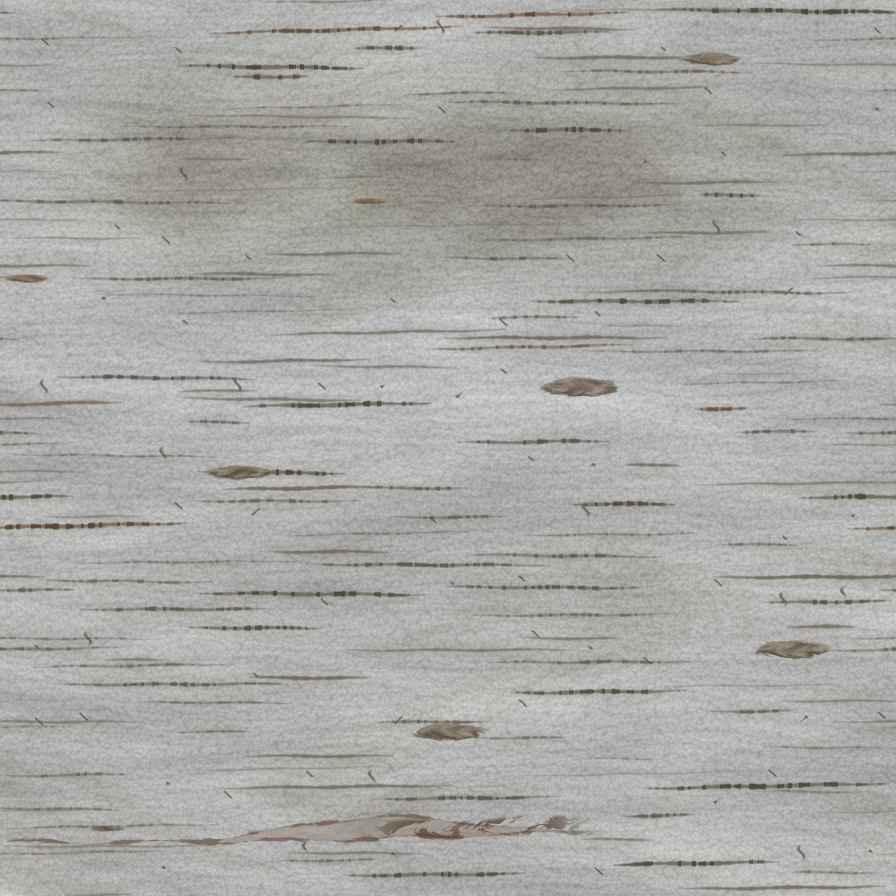
A WebGL 2 fragment shader for this texture:

```glsl
#version 300 es
precision highp float;
uniform vec2 u_resolution;
out vec4 outColor;

float hash(vec2 p) {
  return fract(sin(dot(p, vec2(127.1, 311.7))) * 43758.5);
}
// Cellular noise: distance to the nearest jittered point
float cellular(vec2 p) {
  float nearest = 2.0;
  for (int i = 0; i < 9; i++) {
    vec2 c = floor(p) + vec2(i % 3 - 1, i / 3 - 1);
    nearest = min(nearest, distance(p, c + vec2(hash(c), hash(c + 57.3))));
  }
  return nearest;
}
// Warped layered sines, roughly -0.8 to 0.8
float clouds(vec2 p) {
  float sum = 0.0, amp = 0.5;
  for (int i = 0; i < 5; i++) {
    p += 0.7 * sin(p.yx * 1.3 + float(i) * 2.1);
    sum += amp * sin(p.x + 1.7) * cos(p.y);
    p = mat2(0.8, 0.6, -0.6, 0.8) * p * 1.8;
    amp *= 0.65;
  }
  return sum;
}
float inside(float dist, float soft) {
  return 1.0 - smoothstep(-soft, soft, dist);
}

// Pale bark with fibres, grain and olive stains
vec3 bark(vec2 uv) {
  vec2 bent = uv + vec2(0.0, 0.004 * sin(uv.x * 17.0 + 3.0 * sin(uv.y * 23.0)));
  float fibre = cellular(bent * vec2(9.0, 130.0)) - 0.45;
  float fine = cellular(bent * vec2(90.0, 210.0) + 7.0) - 0.45;
  float grain = cellular(uv * mat2(0.8, 0.6, -0.6, 0.8) * 250.0) - 0.45;
  float tone = 0.055 * clouds(uv * vec2(6.0, 17.0)) + 0.03 * clouds(bent * vec2(5.0, 75.0));
  tone -= 0.06 * fibre + 0.075 * fine + 0.105 * grain;
  vec3 col = vec3(0.693, 0.693, 0.688) + tone;
  col += vec3(0.018, 0.023, 0.03) * exp(-pow((uv.y - 0.58) / 0.1, 2.0));
  float patches = 0.65 + 0.7 * clouds(uv * vec2(7.0, 9.0) + 4.0);
  float sides = smoothstep(0.0, 0.2, uv.x) * (1.0 - smoothstep(0.72, 0.95, uv.x));
  float stain = exp(-pow((uv.y - 0.81) / 0.09, 2.0)) * sides * clamp(patches, 0.3, 1.0);
  stain += 0.3 * smoothstep(0.1, 0.6, clouds(uv * vec2(5.0, 12.0) + 19.0));
  return mix(col, vec3(0.54, 0.53, 0.475) + tone, 0.8 * min(stain, 1.0));
}

// Long thin lenticels, tapered and partly beaded
vec3 addLenticels(vec3 col, vec2 uv, float soft) {
  for (int i = 0; i < 150; i++) {
    float id = float(i);
    vec4 r = vec4(hash(vec2(id, 1.0)), hash(vec2(id, 2.0)), hash(vec2(id, 3.0)), hash(vec2(id, 4.0)));
    vec2 d = uv - vec2(fract(id * 0.618 + 0.4 * r.x), (id + r.y * 1.6) / 150.0);
    d.x = fract(d.x + 0.5) - 0.5;
    float t = d.x / mix(0.03, 0.145, r.z);
    if (abs(t) > 1.0 || abs(d.y) > 0.03) continue;
    d.y -= (r.x - 0.35) * 0.04 * d.x + 0.0006 * sin(d.x * 60.0 + id);
    float bead = step(0.6, hash(vec2(floor(d.x * 250.0), id))) * step(0.4, r.y);
    float width = mix(0.0008, 0.0023, r.w) * sqrt(1.0 - t * t);
    width *= 0.9 + 0.3 * sin(d.x * 170.0 + id) * sin(d.x * 310.0) + 0.3 * bead;
    float strength = mix(0.4, 1.0, r.w) * (1.0 - 0.5 * t * t * t * t);
    vec3 ink = mix(vec3(0.44, 0.425, 0.375), vec3(0.49, 0.41, 0.34), step(0.88, r.x)) - 0.14 * bead;
    float halo = exp(-abs(d.y + 0.001) / 0.004) * (1.0 - t * t);
    col = mix(col, vec3(0.52, 0.51, 0.46), 0.35 * strength * halo);
    col = mix(col, ink, strength * inside(abs(d.y) - width, soft));
  }
  return col;
}

// Small dark flecks and a few hooked ticks
vec3 addFlecks(vec3 col, vec2 uv, float soft) {
  vec2 cell = floor(uv * 13.0);
  float pick = hash(cell + 8.0);
  vec2 d = (fract(uv * 13.0) - 0.2 - 0.6 * vec2(hash(cell + 3.0), hash(cell + 5.0))) / 13.0;
  d += 0.003 * sin(d.yx * 320.0 + pick * 40.0);
  vec2 size = mix(vec2(0.0022, 0.0016), vec2(0.0018, 0.006), step(0.92, pick));
  float dist = (length(d / size) - 1.0) * size.x;
  return mix(col, vec3(0.36, 0.33, 0.28), 0.75 * step(0.6, pick) * inside(dist, soft));
}

// Oval knots with dark rims and mottled cores
vec3 addKnots(vec3 col, vec2 uv, float soft) {
  for (int i = 0; i < 8; i++) {
    float id = float(i), big = hash(vec2(id, 31.0));
    vec2 d = uv - vec2(fract(id * 0.382 + 0.12), (id + 0.2 + 0.6 * hash(vec2(id, 21.0))) / 8.0);
    vec2 size = mix(vec2(0.016, 0.003), vec2(0.044, 0.011), big * big);
    float rough = clouds(d * vec2(120.0, 260.0) + id);
    float radius = length(d / size) + 0.25 * rough;
    float dark = 0.45 + 0.6 * rough + 0.5 * smoothstep(0.5, 0.9, radius) * step(d.y, 0.0);
    vec3 wood = mix(vec3(0.6, 0.56, 0.49), vec3(0.31, 0.27, 0.21), clamp(dark, 0.0, 1.0));
    wood += vec3(0.05, 0.0, -0.02) * step(0.6, hash(vec2(id, 41.0)));
    col = mix(col, wood, 0.85 * inside((radius - 1.0) * size.y, soft));
  }
  return col;
}

// Torn strip with a rusty lower edge and crusty end
vec3 addTear(vec3 col, vec2 uv, float soft) {
  float h = uv.y - 0.06 - 0.018 * smoothstep(0.1, 0.7, uv.x) * uv.x - 0.002 * sin(uv.x * 45.0);
  float rise = 0.024 * smoothstep(0.18, 0.43, uv.x) * (1.0 - smoothstep(0.42, 0.66, uv.x));
  float rough = clouds(uv * vec2(70.0, 150.0));
  float strip = inside(abs(h - 0.5 * rise) - 0.5 * rise, soft) * step(0.001, rise);
  col = mix(col, vec3(0.61, 0.57, 0.53) + 0.08 * rough, 0.6 * strip);
  float extent = 1.0 - smoothstep(0.6, 0.68, uv.x);
  float edge = inside(min(abs(h), abs(h - rise)) - 0.001 - 0.003 * rough, soft);
  col = mix(col, vec3(0.42, 0.34, 0.28), 0.75 * edge * extent);
  float crust = smoothstep(0.38, 0.46, uv.x) * extent * smoothstep(-0.1, 0.3, rough);
  return mix(col, vec3(0.35, 0.29, 0.22), 0.8 * crust * inside(abs(h - 0.008) - 0.01, 0.003));
}

void main() {
  vec2 uv = gl_FragCoord.xy / u_resolution;
  float soft = max(0.0013, 0.8 / u_resolution.y);
  vec3 col = addLenticels(bark(uv), uv, soft);
  col = addTear(addFlecks(col, uv, soft), uv, soft);
  outColor = vec4(addKnots(col, uv, soft), 1.0);
}
```
